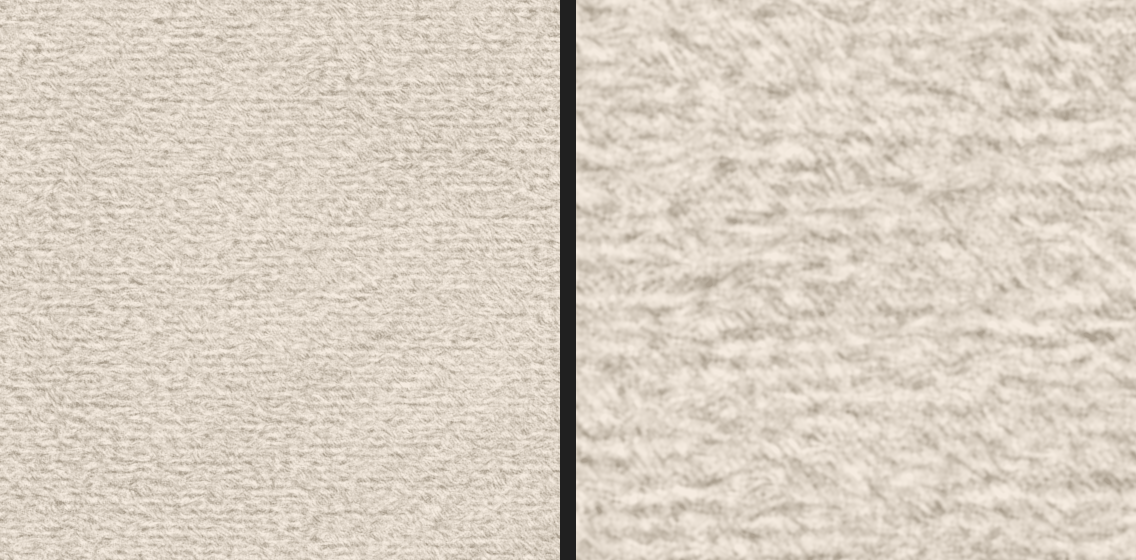
Left: the whole. Right: its middle third, enlarged.
Reproduce this texture procedurally as a WebGL 2 fragment shader.

```glsl
#version 300 es
precision highp float;

uniform vec2 u_resolution;
out vec4 fragColor;

float hash(vec2 cell) {
    return fract(sin(dot(cell, vec2(127.1, 311.7))) * 43758.5453);
}

// Smooth value noise in -1..1
float noise(vec2 p) {
    vec2 cell = floor(p);
    vec2 f = fract(p);
    f = f * f * (3.0 - 2.0 * f);
    float low = mix(hash(cell), hash(cell + vec2(1.0, 0.0)), f.x);
    float high = mix(hash(cell + vec2(0.0, 1.0)), hash(cell + 1.0), f.x);
    return 2.0 * mix(low, high, f.y) - 1.0;
}

vec2 rotate(vec2 p, float angle) {
    float c = cos(angle);
    float s = sin(angle);
    return vec2(c * p.x - s * p.y, s * p.x + c * p.y);
}

// Pulp lumps, turned so that they slope down to the right
float lumpHeight(vec2 p) {
    return noise(rotate(p, 0.5) * vec2(62.0, 84.0))
         + 0.7 * noise(rotate(p, 0.75) * vec2(115.0, 155.0) + 17.0);
}

// Lumps lit from the upper left
float lumpRelief(vec2 p) {
    return lumpHeight(p) - lumpHeight(p + vec2(-0.002, 0.005));
}

// Horizontal laid lines with wavering position and strength
float laidLines(vec2 p) {
    float waver = 0.12 * noise(p * vec2(25.0, 30.0)) + 0.1 * noise(p * vec2(4.0, 3.0));
    float strength = 0.85 + 0.5 * noise(p * vec2(14.0, 22.0) + 5.0);
    return strength * sin(6.28318 * (68.0 * p.y + waver));
}

// Short fibres: fine noise averaged along a wandering direction
float fibres(vec2 p) {
    float angle = 1.1 * noise(rotate(p, 0.4) * 60.0 + 31.0) - 0.3;
    vec2 along = rotate(vec2(cos(angle), sin(angle)), 0.6);
    vec2 turned = rotate(p, 0.6) * 320.0;
    float sum = 0.0;
    for (int i = -2; i <= 2; i++) {
        sum += noise(turned + along * float(i) * 0.85);
    }
    return sum / 5.0;
}

void main() {
    vec2 p = gl_FragCoord.xy / u_resolution.y;

    // Combine the layers into one light value
    float light = 1.4 * lumpRelief(p)
                + 0.6 * laidLines(p)
                + 3.2 * fibres(p)
                + 1.2 * noise(rotate(p, 0.9) * 400.0 + 71.0)
                + 0.26 * noise(p * 7.0 + 3.0);

    // Deepen the hollows and soften the highlights
    light = clamp(light, -3.2, 2.8);
    light -= 0.1 * (light * light - 1.0);

    vec3 paper = vec3(0.863, 0.823, 0.772) + light * vec3(0.046, 0.047, 0.050);
    fragColor = vec4(clamp(paper, 0.0, 1.0), 1.0);
}
```
